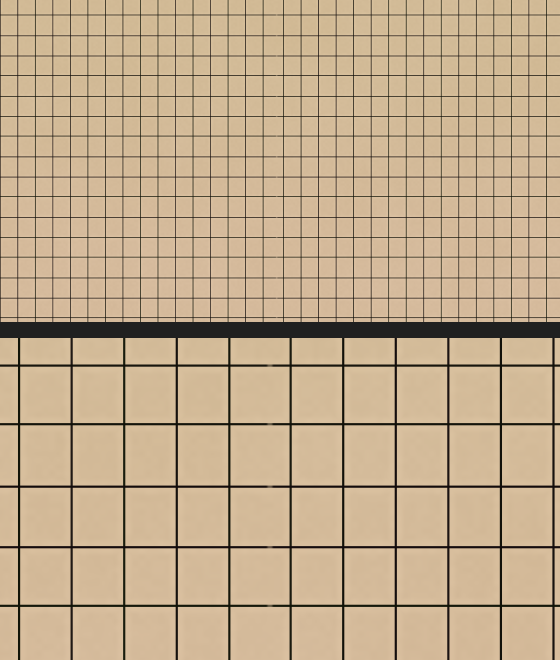
Top, the full canvas; bottom, a detail of the centre.
This pattern is drawn by a Shadertoy shader. Its source:

```glsl
#define COLUMN_PITCH 0.03129   // fraction of canvas width
#define COLUMN_START 0.0005
#define ROW_PITCH 0.06267      // fraction of canvas height
#define ROW_START 0.0134
#define ROW_DRIP 0.002         // two of every three rows sit this much lower
#define SEAM_X 0.4876          // the middle column is wider
#define SEAM_WIDTH 0.0052
#define LINE_WIDTH 0.0013      // fraction of canvas width
#define PAPER_TOP vec3(0.822, 0.730, 0.588)
#define PAPER_BOTTOM vec3(0.836, 0.730, 0.610)
#define INK vec3(0.065, 0.055, 0.035)

float hash(vec2 p) {
    return fract(sin(dot(p, vec2(127.1, 311.7))) * 43758.5453);
}

float noise(vec2 p) {
    vec2 cell = floor(p), f = fract(p);
    f = f * f * (3.0 - 2.0 * f);
    float low = mix(hash(cell), hash(cell + vec2(1.0, 0.0)), f.x);
    float high = mix(hash(cell + vec2(0.0, 1.0)), hash(cell + 1.0), f.x);
    return mix(low, high, f.y);
}

// Share of a pixel covered by a line whose centre is at distance d
float lineCoverage(float d, float width, float pixel) {
    float overlap = min(d + 0.5 * pixel, 0.5 * width) - max(d - 0.5 * pixel, -0.5 * width);
    return clamp(overlap / pixel, 0.0, 1.0);
}

// Slight change of hue from line to line, green to purple
vec3 inkTint(float id, float seed) {
    float hue = hash(vec2(id, seed)) - 0.5;
    return INK + hue * vec3(-0.02, 0.045, -0.03);
}

void mainImage(out vec4 fragColor, in vec2 fragCoord) {
    vec2 uv = fragCoord / iResolution.xy;
    vec2 pixel = 1.0 / iResolution.xy;
    float aspect = iResolution.x / iResolution.y;

    // Columns, shifted past the seam
    float x = uv.x - COLUMN_START - SEAM_WIDTH * step(SEAM_X, uv.x);
    float column = round(x / COLUMN_PITCH);
    float dx = abs(x - column * COLUMN_PITCH);

    // Rows, spaced unevenly in groups of three
    float y = uv.y - ROW_START;
    float row = round(y / ROW_PITCH);
    float dy = abs(y - row * ROW_PITCH + ROW_DRIP * step(0.5, mod(row, 3.0)));

    // Paper: warm shift down the sheet, soft mottling and fine grain
    vec3 color = mix(PAPER_BOTTOM, PAPER_TOP, smoothstep(0.1, 0.9, uv.y));
    vec2 sheet = vec2(uv.x * aspect, uv.y);
    color += (noise(sheet * 9.0) - 0.5) * vec3(0.008, 0.010, 0.016);
    color += (noise(sheet * 150.0) - 0.5) * 0.012;

    // Faint pale fringe beside the lines
    float edge = min(dx, dy / aspect);
    color += 0.018 * (1.0 - smoothstep(0.002, 0.006, edge));

    // Ink, with small breaks where the rows cross the seam
    float vertical = lineCoverage(dx, LINE_WIDTH, pixel.x);
    float horizontal = lineCoverage(dy, LINE_WIDTH * aspect, pixel.y);
    vertical *= 0.92 + 0.08 * hash(vec2(column, 3.0));
    horizontal *= 0.92 + 0.08 * hash(vec2(row, 7.0));
    horizontal *= 1.0 - 0.4 * (1.0 - smoothstep(0.0005, 0.0025, abs(uv.x - 0.494)));

    color = mix(color, inkTint(column, 11.0), vertical);
    color = mix(color, inkTint(row, 17.0), horizontal);
    fragColor = vec4(color, 1.0);
}
```
